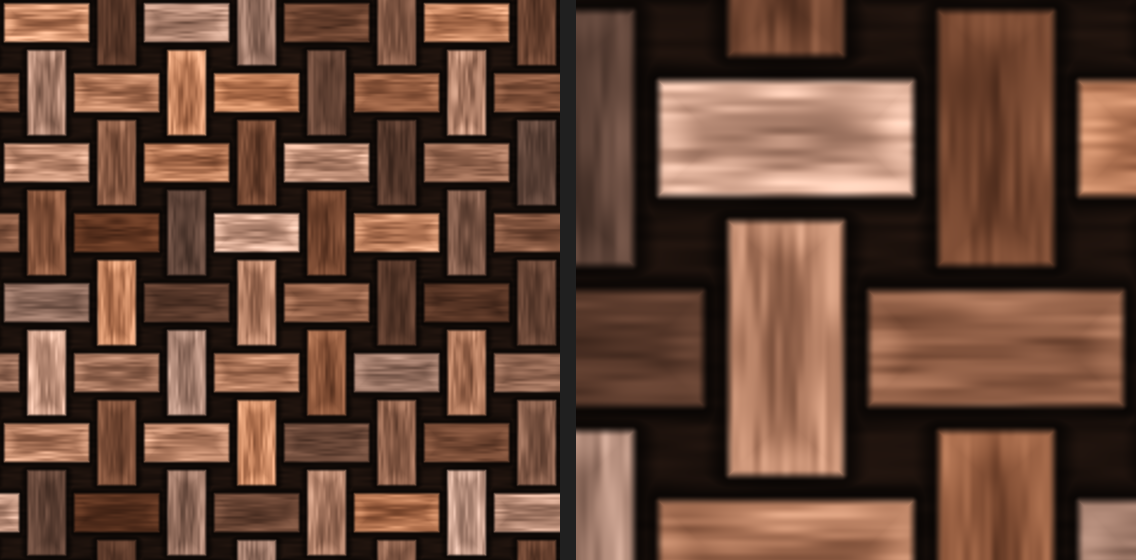
Left: the whole. Right: its middle third, enlarged.
Reproduce this pattern procedurally as a WebGL 1 fragment shader.

```glsl
precision highp float;

uniform vec2 u_resolution;

const float CELLS = 8.0;                        // blocks across and down, even
const vec2 CELL_SHIFT = vec2(0.667, 0.675);     // first block centre, in cells
const vec2 HALF_SIZE = vec2(0.61, 0.278);       // block half length and half width
const float CORNER = 0.012;
const vec2 COARSE_GRAIN = vec2(2.2, 13.0);      // frequency along and across a block
const vec2 FINE_GRAIN = vec2(4.0, 29.0);
const vec2 BASE_GRAIN = vec2(24.0, 192.0);      // whole numbers, so that it wraps
const float GRAIN_PERIOD = 512.0;
const float GRAIN_DEPTH = 0.62;
const float RIM_LIGHT = 0.24;
const float DARKEST = 0.27;
const float LIGHTEST = 0.78;
const vec3 GREY_WOOD = vec3(1.0, 0.74, 0.63);
const vec3 ORANGE_WOOD = vec3(1.0, 0.56, 0.34);
const vec3 BASE_COLOR = vec3(0.115, 0.071, 0.050);

float hash(vec2 p) {
  vec3 q = fract(p.xyx * vec3(0.1031, 0.1030, 0.0973));
  q += dot(q, q.yzx + 33.33);
  return fract((q.x + q.y) * q.z);
}

// Value noise that repeats after a whole number of lattice steps
float wrapNoise(vec2 p, vec2 period) {
  vec2 i = floor(p);
  vec2 f = fract(p);
  f = f * f * (3.0 - 2.0 * f);
  vec2 a = mod(i, period);
  vec2 b = mod(i + 1.0, period);
  return mix(mix(hash(a), hash(vec2(b.x, a.y)), f.x),
             mix(hash(vec2(a.x, b.y)), hash(b), f.x), f.y);
}

float boxDistance(vec2 p, vec2 halfSize, float radius) {
  vec2 q = abs(p) - halfSize + radius;
  return length(max(q, 0.0)) + min(max(q.x, q.y), 0.0) - radius;
}

// Finds the nearest block: distance, position (along, across) and wrapped id
float nearestBlock(vec2 grid, out vec2 local, out vec2 id) {
  vec2 home = floor(grid + 0.5);
  float nearest = 10.0;
  local = vec2(0.0);
  id = vec2(0.0);
  for (int y = -1; y <= 1; y++) {
    for (int x = -1; x <= 1; x++) {
      vec2 cell = home + vec2(float(x), float(y));
      vec2 p = grid - cell;
      p = mod(cell.x + cell.y, 2.0) > 0.5 ? p : p.yx;
      float d = boxDistance(p, HALF_SIZE, CORNER);
      if (d < nearest) {
        nearest = d;
        local = p;
        id = mod(cell, CELLS);
      }
    }
  }
  return nearest;
}

vec3 woodColor(vec2 local, vec2 id, float d) {
  // Each block has its own tone, tint and piece of grain
  float tone = mix(DARKEST, LIGHTEST, hash(id + 11.0));
  vec3 tint = mix(GREY_WOOD, ORANGE_WOOD, hash(id + 47.0));
  vec2 offset = id * vec2(7.0, 31.0) + 40.0;
  float grain = 0.5 * wrapNoise(local * COARSE_GRAIN + offset, vec2(GRAIN_PERIOD))
              + 0.5 * wrapNoise(local * FINE_GRAIN + offset.yx, vec2(GRAIN_PERIOD));
  float rim = smoothstep(-0.24, -0.04, d);
  float value = tone * (1.0 + GRAIN_DEPTH * (grain - 0.5) + RIM_LIGHT * (rim - 0.35));
  // Dark fibres turn redder, light ones paler
  return value * pow(tint, vec3(1.35 - 0.8 * value));
}

void main() {
  vec2 uv = gl_FragCoord.xy / u_resolution;
  vec2 local;
  vec2 id;
  float d = nearestBlock(uv * CELLS - CELL_SHIFT, local, id);

  // Dark base with faint streaks, shaded around the blocks
  float streak = wrapNoise(uv * BASE_GRAIN, BASE_GRAIN);
  float shade = mix(0.38, 1.0, smoothstep(0.01, 0.13, d));
  vec3 base = BASE_COLOR * (0.8 + 0.4 * streak) * shade;

  // Blocks with a soft bevelled edge
  float cover = smoothstep(0.025, -0.035, d);
  vec3 color = mix(base, woodColor(local, id, d), cover);
  gl_FragColor = vec4(clamp(color, 0.0, 1.0), 1.0);
}
```
